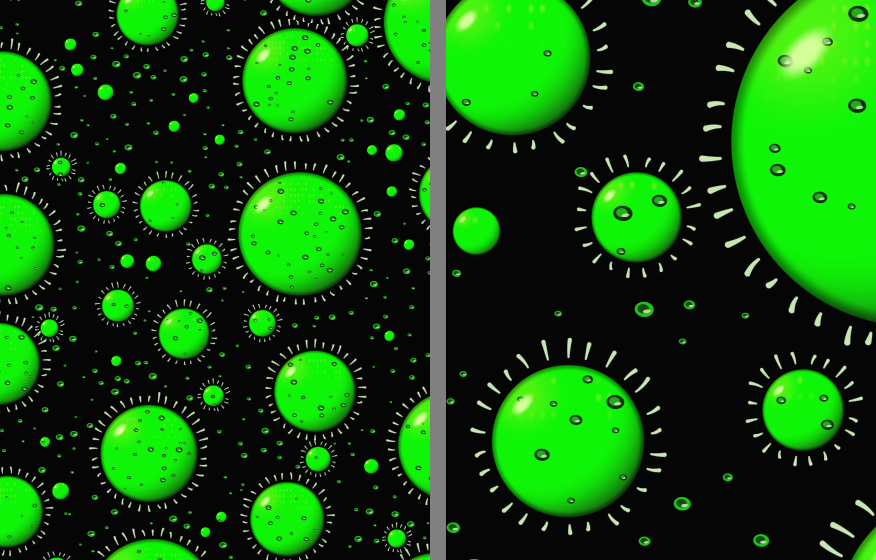
Left, the full canvas; right, a detail of the centre.
Write a Shadertoy shader that draws this pattern.

```glsl
const float TAU = 6.2831853;
const vec3 NIGHT = vec3(0.015, 0.02, 0.015);
const vec3 GREEN = vec3(0.06, 0.96, 0.03);
const vec3 SHADE = vec3(0.09, 0.36, 0.07);
const vec3 LIME  = vec3(0.50, 0.95, 0.10);
const vec3 PALE  = vec3(0.78, 0.90, 0.70);
const vec3 MOSS  = vec3(0.04, 0.20, 0.03);

float hash(vec2 p) {
    return fract(sin(dot(p, vec2(127.1, 311.7))) * 43758.5453);
}

vec2 hash2(vec2 p) {
    return vec2(hash(p), hash(p + 17.3));
}

float ballDistance(vec2 p, vec3 ball) {
    return length(p - ball.xy) - ball.z;
}

// Coverage of a shape from its signed distance
float cover(float dist, float px) {
    return smoothstep(px, -px, dist);
}

// Closest ball (centre, radius) of a jittered grid with staggered columns
vec3 nearestBall(vec2 p, float size, vec2 radii, float skew, float seed) {
    vec3 best = vec3(0.0);
    float bestDist = 1e3;
    for (int i = -1; i <= 1; i++) {
        float column = floor(p.x / size) + float(i);
        float shift = 0.5 * mod(column, 2.0);
        for (int j = -1; j <= 1; j++) {
            vec2 id = vec2(column, floor(p.y / size - shift) + float(j));
            float r = mix(radii.x, radii.y, pow(hash(id + seed), skew));
            vec2 jitter = (2.0 * hash2(id + seed + 5.7) - 1.0) * max(0.5 * size - 1.08 * r, 0.0);
            vec3 ball = vec3((id + vec2(0.5, 0.5 + shift)) * size + jitter, r);
            float dist = ballDistance(p, ball);
            if (dist < bestDist) { bestDist = dist; best = ball; }
        }
    }
    return best;
}

vec3 bigBall(vec2 p) {
    return nearestBall(p, 0.258, vec2(0.042, 0.116), 0.75, 3.0);
}

vec3 mediumBall(vec2 p) {
    return nearestBall(p, 0.088, vec2(0.009, 0.031), 2.0, 41.0);
}

bool mediumVisible(vec3 ball) {
    return hash(ball.xy) < 0.85 && ballDistance(ball.xy, bigBall(ball.xy)) > ball.z + 0.02;
}

// Tilted oval drop: rim, darker or lighter core, pale glint
vec3 drawDroplet(vec3 col, vec2 p, vec3 drop, vec3 rim, vec3 core, float px) {
    vec2 q = (p - drop.xy) / drop.z;
    q = vec2(q.x + 0.3 * q.y, 1.25 * q.y - 0.2 * q.x);
    col = mix(col, rim, cover((length(q) - 1.0) * drop.z, px));
    col = mix(col, core, cover((length(q - vec2(-0.08, 0.1)) - 0.6) * drop.z, px));
    return mix(col, PALE, 0.9 * cover((length((q - vec2(0.2, -0.3)) * vec2(0.7, 1.2)) - 0.28) * drop.z, px));
}

// Ring of short, slightly bent hairs with thicker tips
float hairs(vec2 v, float r, float px) {
    float dist = length(v);
    float count = 2.0 * floor(7.0 + 145.0 * r);
    float turn = atan(v.y, v.x) / TAU * count;
    vec2 key = vec2(floor(turn), count);
    float grow = mix(0.55, 1.0, smoothstep(0.02, 0.09, r));
    float start = 0.007 * grow;
    float len = grow * mix(0.006, 0.013, hash(key)) * (1.0 + 0.25 * v.y / dist);
    float h = dist - r - start;
    float along = clamp(h / len, 0.0, 1.0);
    float offset = 0.3 * (hash(key + 9.1) - 0.5);
    float side = (fract(turn) - 0.5 - offset) * TAU / count * dist;
    side -= 0.005 * grow * (hash(key + 4.3) - 0.4) * along * along;
    return cover(length(vec2(side, h - along * len)) - grow * mix(0.0009, 0.0019, along), px);
}

// Glossy sphere with streaks, surface drops and hairs
vec3 drawBall(vec3 col, vec2 p, vec3 ball, float px) {
    vec2 q = (p - ball.xy) / ball.z;
    float d = length(q);
    float light = dot(vec3(q, sqrt(max(0.0, 1.0 - d * d))), normalize(vec3(-0.45, 0.5, 0.75)));
    vec3 body = mix(SHADE, GREEN, smoothstep(-0.65, 0.42, light));
    body = mix(body, LIME, 0.55 * smoothstep(0.6, 0.1, length(q - vec2(-0.6, 0.6))));
    body *= mix(0.6, 1.0, smoothstep(1.0, 0.92, d));

    // Fine vertical streaks of dots near the top
    vec2 grid = p * vec2(150.0, 95.0);
    float dots = smoothstep(0.35, 0.1, length(fract(grid) - 0.5)) * step(0.55, hash(floor(grid)));
    body = mix(body, LIME, 0.6 * dots * smoothstep(0.1, 0.6, q.y) * smoothstep(0.95, 0.8, d));

    vec3 drop = nearestBall(p, 0.023, vec2(0.0022, 0.0062), 1.6, 71.0);
    if (hash(drop.xy) < 0.55 && length(drop.xy - ball.xy) < 0.9 * ball.z)
        body = drawDroplet(body, p, drop, MOSS, vec3(0.14, 0.68, 0.10), px);

    // Oblong highlight
    vec2 g = q - vec2(-0.6, 0.48);
    g = vec2(g.x + g.y, g.y - g.x) * 0.707 / vec2(0.21, 0.11);
    body = mix(body, vec3(0.88, 1.0, 0.65), 0.9 * smoothstep(1.0, 0.35, length(g)));

    col = mix(col, body, cover((d - 1.0) * ball.z, px));
    if (ball.z > 0.016) col = mix(col, PALE, hairs(p - ball.xy, ball.z, px));
    return col;
}

void mainImage(out vec4 fragColor, in vec2 fragCoord) {
    float px = 0.8 / iResolution.y;
    vec2 p = fragCoord / iResolution.y + vec2(0.11, 0.07);
    vec3 col = NIGHT;

    // Tiny drops between the balls
    vec3 speck = nearestBall(p, 0.033, vec2(0.0022, 0.0075), 1.5, 23.0);
    vec3 neighbour = mediumBall(speck.xy);
    bool isFree = ballDistance(speck.xy, bigBall(speck.xy)) > 0.024 + speck.z;
    bool clearOfMedium = !mediumVisible(neighbour) || ballDistance(speck.xy, neighbour) > 0.01 + speck.z;
    if (isFree && clearOfMedium && hash(speck.xy) < 0.8)
        col = drawDroplet(col, p, speck, vec3(0.12, 0.76, 0.10), vec3(0.08, 0.30, 0.06), px);

    // Medium balls, then big ones
    vec3 medium = mediumBall(p);
    if (mediumVisible(medium)) col = drawBall(col, p, medium, px);
    col = drawBall(col, p, bigBall(p), px);

    fragColor = vec4(col, 1.0);
}
```
